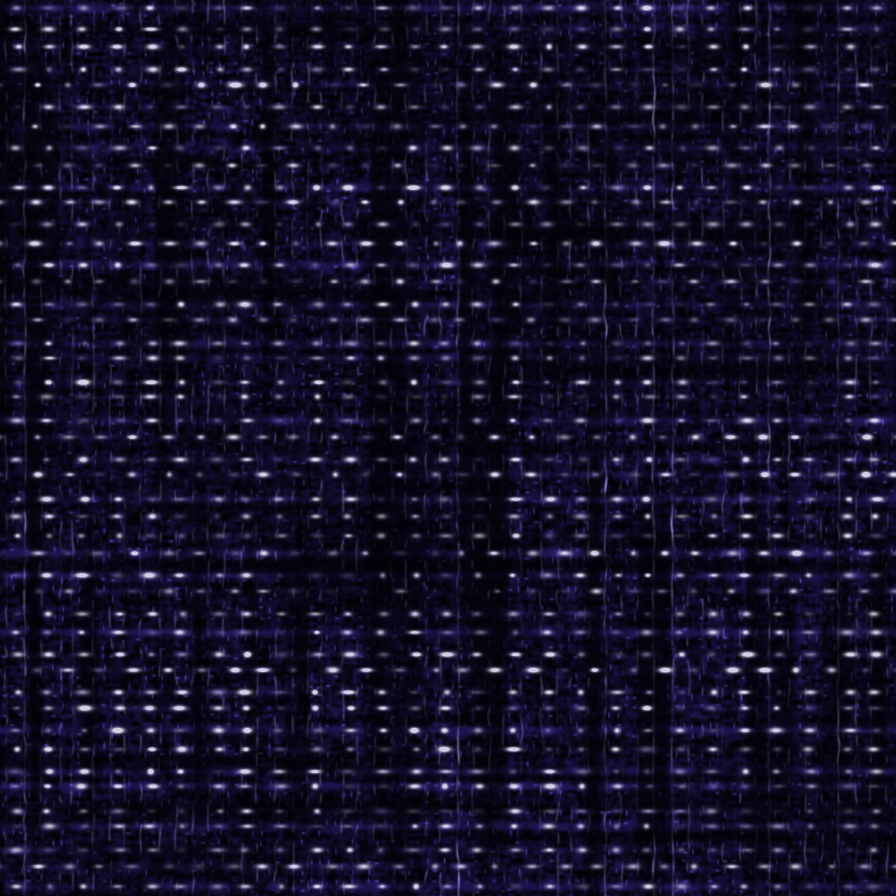
Write a Shadertoy shader that draws this texture.

```glsl
#define COLS 27.0
#define ROWS 46.0
#define PAIR_SHIFT 0.07
#define JITTER 0.24
#define KNOT_SIZE vec2(0.0058, 0.0025)
#define STRAND_WIDTH 0.0014
#define STRAND_CHANCE 0.2
#define BLACK vec3(0.006, 0.005, 0.028)
#define INDIGO vec3(0.105, 0.075, 0.29)
#define VIOLET vec3(0.30, 0.25, 0.58)
#define SILVER vec3(0.83, 0.81, 0.90)

float hash(vec2 p) {
    return fract(sin(dot(p, vec2(127.1, 311.7))) * 43758.5453);
}

float noise(vec2 p) {
    vec2 cell = floor(p), f = fract(p);
    f = f * f * (3.0 - 2.0 * f);
    float low = mix(hash(cell), hash(cell + vec2(1, 0)), f.x);
    float high = mix(hash(cell + vec2(0, 1)), hash(cell + vec2(1, 1)), f.x);
    return mix(low, high, f.y);
}

float bump(vec2 d) {
    return exp(-dot(d, d));
}

// Height of a row's centre line; rows sit in uneven pairs
float rowCentre(float row) {
    float pairSide = mod(row, 2.0) * 2.0 - 1.0;
    return (row + 0.5 + PAIR_SHIFT * pairSide + 0.16 * (hash(vec2(row, 5.0)) - 0.5)) / ROWS;
}

// Bright knots where the threads cross; x = light, y = violet smear
vec2 knots(vec2 uv) {
    float row = floor(uv.y * ROWS);
    float odd = mod(row, 2.0);
    float stagger = 0.5 * odd * step(0.45, hash(vec2(row, 3.0)));
    float rowLight = mix(0.55, 1.25, hash(vec2(row, 7.0)));
    float base = floor(uv.x * COLS - stagger);
    vec2 total = vec2(0.0);
    for (int i = -1; i <= 1; i++) {
        float col = base + float(i);
        vec2 id = vec2(col + 31.0 * odd, row);
        float shift = JITTER * (hash(vec2(col, 17.0 + stagger)) - 0.5)
                    + 0.12 * (hash(id + 2.3) - 0.5);
        vec2 centre = vec2((col + 0.5 + stagger + shift) / COLS, rowCentre(row));
        vec2 size = KNOT_SIZE * vec2(mix(0.5, 1.2, hash(id + 4.1)), mix(0.8, 1.2, hash(id + 6.7)));
        float colLight = mix(0.6, 1.2, hash(vec2(col, 23.0 + stagger)));
        float wear = smoothstep(0.05, 0.8, hash(id + 8.9));
        vec2 d = uv - centre;
        total.x += bump(d / size) * rowLight * colLight * mix(0.2, 1.25, wear);
        total.y += bump(d / (size * vec2(2.0, 1.5))) * hash(id + 12.7);
    }
    return total;
}

// Small dim ticks on a grid three times as dense as the knots
float ticks(vec2 uv) {
    vec2 grid = vec2(COLS * 4.0, ROWS * 2.0);
    vec2 id = floor(uv * grid);
    vec2 d = (fract(uv * grid) - 0.5 - 0.3 * (vec2(hash(id), hash(id + 3.7)) - 0.5)) / grid;
    vec2 size = mix(vec2(0.0012, 0.0032), vec2(0.0024, 0.0016), step(0.6, hash(id + 9.1)));
    return bump(d / size) * smoothstep(0.4, 1.0, hash(id + 5.3));
}

// Thin upright strands broken into short lengths
float strands(vec2 uv) {
    float col = floor(uv.x * COLS * 2.0);
    float bend = 0.003 * (noise(vec2(col, uv.y * 60.0)) - 0.5);
    float x = (col + 0.5 + 0.3 * (hash(vec2(col, 41.0)) - 0.5)) / (COLS * 2.0) + bend;
    float line = bump(vec2((uv.x - x) / STRAND_WIDTH, 0.0));
    float pieces = noise(vec2(col * 3.0 + 0.5, uv.y * 24.0));
    float longOne = step(1.0 - STRAND_CHANCE, hash(vec2(col, 43.0)));
    float glow = longOne * (0.12 + smoothstep(0.62, 0.9, pieces) * 0.5);
    float faint = smoothstep(0.4, 0.9, noise(vec2(col + 0.5, uv.y * ROWS * 2.0))) * 0.3;
    return line * (glow * mix(0.4, 1.0, noise(vec2(col, uv.y * 110.0))) + faint);
}

// Dim cloth: crossed fibres, streaked rows and dark gaps
float cloth(vec2 uv) {
    float row = floor(uv.y * ROWS);
    float across = noise(uv * vec2(80.0, 250.0));
    float upright = noise(uv * vec2(250.0, 100.0) + 19.0);
    float grain = noise(uv * 230.0 + 53.0);
    float weave = smoothstep(0.2, 0.9, 0.36 * across + 0.32 * upright + 0.32 * grain);
    float rowLine = bump(vec2(0.0, (uv.y - rowCentre(row)) / 0.0048));
    float streak = rowLine * smoothstep(0.3, 0.9, hash(vec2(row, 61.0)))
                 * noise(uv * vec2(65.0, 8.0) + row * 7.0);
    return 0.62 * weave + 0.85 * streak;
}

// Dark columns and rows running through the whole cloth
float shade(vec2 uv) {
    float gaps = smoothstep(0.1, 0.5, noise(vec2(uv.x * 50.0, 71.5 + uv.y * 2.0)));
    float bands = smoothstep(0.05, 0.45, noise(vec2(83.5 + uv.x * 2.0, uv.y * 60.0)));
    return mix(0.25, 1.0, gaps) * mix(0.4, 1.0, bands);
}

void mainImage(out vec4 fragColor, in vec2 fragCoord) {
    vec2 uv = fragCoord / iResolution.xy;
    vec2 knot = knots(uv);
    float dark = shade(uv);
    float patches = mix(0.6, 1.35, noise(uv * 8.0 + 5.0));

    vec3 color = mix(BLACK, INDIGO, clamp(cloth(uv) * dark * patches * 1.2, 0.0, 1.0));
    color += VIOLET * 0.32 * knot.y * patches;
    color += VIOLET * 0.55 * ticks(uv) * dark * patches;
    color += mix(VIOLET, SILVER, 0.6) * strands(uv) * mix(0.5, 1.0, dark);
    color = mix(color, SILVER, clamp(knot.x * patches, 0.0, 1.0));
    fragColor = vec4(color, 1.0);
}
```
